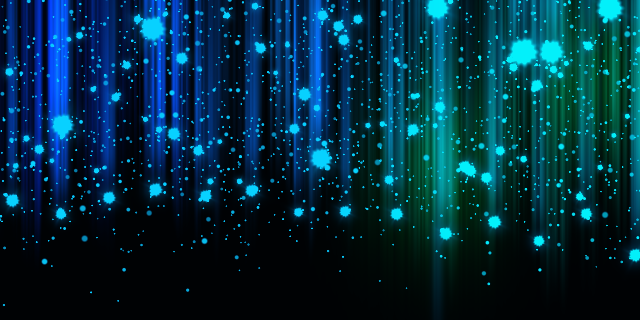
A Shadertoy shader for this background:

```glsl
// Curtains of blue-to-green light beams raining glowing cyan stars on black.

const vec3 NIGHT      = vec3(0.000, 0.008, 0.016);
const vec3 RAY_BLUE   = vec3(0.010, 0.130, 0.640);
const vec3 RAY_AZURE  = vec3(0.020, 0.240, 0.480);
const vec3 RAY_TEAL   = vec3(0.005, 0.330, 0.330);
const vec3 GREEN_HAZE = vec3(0.000, 0.240, 0.070);
const vec3 BEAM_LEFT  = vec3(0.020, 0.330, 0.800);
const vec3 BEAM_RIGHT = vec3(0.020, 0.400, 0.640);
const vec3 STAR_EDGE  = vec3(0.020, 0.560, 0.940);
const vec3 STAR_LEFT  = vec3(0.030, 0.820, 1.000);
const vec3 STAR_RIGHT = vec3(0.010, 0.940, 0.980);

// Focal lights: x, y, radius in units of canvas height
const vec3 LEFT_LIGHT   = vec3(0.195, 0.610, 0.042);
const vec3 UPPER_LIGHT  = vec3(0.477, 0.910, 0.048);
const vec3 CENTRE_LIGHT = vec3(1.003, 0.505, 0.040);
const vec3 TOP_LIGHT    = vec3(1.367, 0.975, 0.044);
const vec3 TWIN_LIGHT   = vec3(1.635, 0.838, 0.054);
const vec3 CORNER_LIGHT = vec3(1.906, 0.975, 0.050);
const float TWIN_GAP = 0.089;

const float CURTAIN_PERIOD = 0.372;
const float CURTAIN_GAP_X  = 0.36;
const int   BEAM_COUNT     = 14;
const float BEAM_START     = 0.031;
const float BEAM_SPACING   = 0.1505;
const int   DROP_COUNT     = 60;
const float TALL_SHAFT_X   = 1.367;

float hash(vec2 p) {
    vec3 q = fract(vec3(p.xyx) * 0.1031);
    q += dot(q, q.yzx + 33.33);
    return fract((q.x + q.y) * q.z);
}

// Smooth one-dimensional value noise
float noise(float x, float seed) {
    float i = floor(x), f = fract(x);
    return mix(hash(vec2(i, seed)), hash(vec2(i + 1.0, seed)), f * f * (3.0 - 2.0 * f));
}

// Round bright core with a ragged rim, a tight halo and faint diagonal flares
float glowStar(vec2 d, float r) {
    float len = length(d);
    float angle = atan(d.y, d.x + 1e-5);
    float rim = r * (0.94 + 0.05 * cos(5.0 * angle + 0.8) + 0.05 * cos(13.0 * angle));
    float flare = pow(abs(cos(2.0 * angle + 0.9)), 24.0) * exp(-len / (0.6 * r));
    return smoothstep(rim, 0.5 * rim, len) + 0.3 * exp(-len * len / (1.7 * r * r)) + 0.5 * flare;
}

// Trail of light rising from a star
float beam(vec2 d, float width) {
    float across = exp(-pow(abs(d.x) / width, 4.0));
    return across * smoothstep(-0.02, 0.16, d.y) * (1.0 - 0.5 * smoothstep(0.2, 0.7, d.y));
}

// x: star light, y: beam light
vec2 focalLight(vec2 p, vec3 light) {
    vec2 d = p - light.xy;
    return vec2(glowStar(d, light.z), 0.65 * beam(d, light.z * 0.8));
}

// Small stars, one per grid cell, thinning out toward the ground
float starDust(vec2 p, float cell, float radius, float density, float pixel) {
    vec2 id = floor(p / cell);
    vec2 seed = id + cell * 900.0;
    float r = max(radius * mix(0.6, 1.3, hash(seed + 31.0)), 1.2 * pixel);
    vec2 offset = vec2(hash(seed + 7.0), hash(seed + 17.0));
    vec2 centre = id * cell + mix(vec2(r), vec2(cell - r), offset);
    float chance = density * mix(0.05, 1.0, smoothstep(0.12, 0.5, centre.y));
    float lit = step(hash(seed + 53.0), chance) * mix(0.65, 1.0, hash(seed + 71.0));
    return lit * smoothstep(r, 0.45 * r, length(p - centre));
}

void mainImage(out vec4 fragColor, in vec2 fragCoord) {
    float pixel = 1.0 / iResolution.y;
    vec2 p = fragCoord * vec2(2.0 / iResolution.x, pixel);
    float rightness = smoothstep(0.95, 1.5, p.x);

    // Curtain of fine vertical rays with uneven lower ends
    float fold = 0.5 - 0.5 * cos(6.28319 * (p.x - CURTAIN_GAP_X) / CURTAIN_PERIOD);
    float fine = 0.35 * noise(p.x * 40.0, 3.0) + 0.35 * noise(p.x * 90.0, 9.0)
               + 0.30 * noise(p.x * 190.0, 21.0);
    float rayEnd = 0.36 - 0.14 * rightness + 0.30 * (noise(p.x * 34.0, 5.0) - 0.5);
    float rays = mix(0.22, 1.0, fold) * smoothstep(0.2, 0.85, fine) * 1.3;
    rays *= smoothstep(rayEnd - 0.08, rayEnd + 0.36, p.y);
    vec3 rayColor = mix(RAY_BLUE, RAY_AZURE, smoothstep(0.35, 0.8, p.x));
    rayColor = mix(rayColor, RAY_TEAL, rightness);
    vec3 color = NIGHT + rayColor * rays;

    // Green haze: low column and upper right
    vec2 low = (p - vec2(1.36, 0.48)) / vec2(0.20, 0.27);
    vec2 high = (p - vec2(1.84, 0.76)) / vec2(0.20, 0.26);
    color += GREEN_HAZE * (0.4 + fine) * (exp(-dot(low, low)) + exp(-dot(high, high)));

    // Focal lights
    vec2 light = focalLight(p, LEFT_LIGHT) + focalLight(p, UPPER_LIGHT)
               + focalLight(p, CENTRE_LIGHT) + focalLight(p, TOP_LIGHT)
               + focalLight(p, TWIN_LIGHT) + focalLight(p, CORNER_LIGHT)
               + focalLight(p - vec2(TWIN_GAP, 0.0), TWIN_LIGHT * vec3(1.0, 1.0, 0.85));

    // Long beams, each ending in a star near the lower fringe
    for (int i = 0; i < BEAM_COUNT; i++) {
        float k = float(i);
        float x = BEAM_START + BEAM_SPACING * k + 0.02 * (hash(vec2(k, 2.0)) - 0.5);
        float fringe = smoothstep(0.9, 1.4, x);
        float y = 0.37 - 0.13 * fringe + mix(0.1, 0.3, fringe) * (hash(vec2(k, 4.0)) - 0.5);
        vec2 d = p - vec2(x, y);
        light.x += glowStar(d, mix(0.017, 0.026, hash(vec2(k, 6.0))));
        light.y += 0.55 * beam(d, mix(0.014, 0.032, hash(vec2(k, 8.0))));
    }

    // Medium drops, crowded toward the top
    for (int i = 0; i < DROP_COUNT; i++) {
        float k = float(i), h = hash(vec2(k, 14.0));
        vec2 d = p - vec2(2.0 * (k + hash(vec2(k, 12.0))) / float(DROP_COUNT), 1.0 - 0.62 * h);
        float r = mix(0.010, 0.027, pow(hash(vec2(k, 16.0)), 2.0));
        light.x += glowStar(d, r);
        light.y += 0.2 * beam(d, r * 0.6);
    }

    // Tall shaft reaching the ground
    float shaft = exp(-pow(abs(p.x - TALL_SHAFT_X) / 0.018, 2.0));
    light.y += 0.4 * shaft * smoothstep(-0.25, 0.35, p.y);

    // Dust in four layers
    float dust = starDust(p, 0.023, 0.0036, 0.26, pixel)
               + starDust(p + 0.007, 0.031, 0.0048, 0.36, pixel)
               + starDust(p + 0.013, 0.047, 0.0068, 0.45, pixel)
               + starDust(p + 0.031, 0.079, 0.0100, 0.50, pixel);

    color += mix(BEAM_LEFT, BEAM_RIGHT, rightness) * min(light.y, 1.0) * mix(0.45, 1.15, fine);
    float glow = clamp(light.x + dust, 0.0, 1.0);
    vec3 starColor = mix(STAR_EDGE, mix(STAR_LEFT, STAR_RIGHT, rightness), glow);
    color = mix(color, starColor, glow);
    fragColor = vec4(min(color, 1.0), 1.0);
}
```
